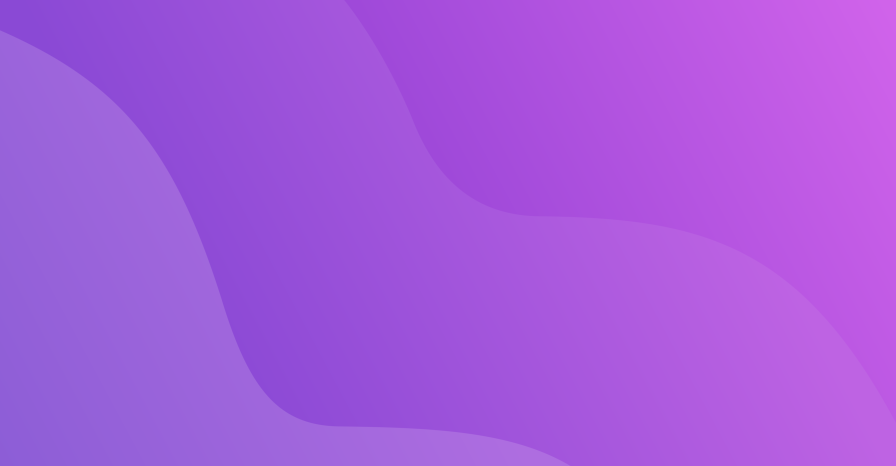
Write a Shadertoy shader that draws this background.

```glsl
// Three overlapping violet sheets with flowing edges, each with its own
// diagonal gradient. Edges are chains of cubic Beziers solved for height at x,
// then turned into approximate distances for smooth coverage.

const float ASPECT = 1.92;                  // design space: x 0..1.92, y 0..1
const vec2 GRADIENT_AXIS = vec2(0.88, 0.47);

vec2 bezier(vec2 a, vec2 b, vec2 c, vec2 d, float t) {
    float u = 1.0 - t;
    return u*u*u*a + 3.0*u*u*t*b + 3.0*u*t*t*c + t*t*t*d;
}

vec2 bezierTangent(vec2 a, vec2 b, vec2 c, vec2 d, float t) {
    float u = 1.0 - t;
    return 3.0*(u*u*(b - a) + 2.0*u*t*(c - b) + t*t*(d - c));
}

// Signed distance below a curve whose x grows with t (positive = below).
// The t range exceeds 0..1 so the ends continue past the canvas.
float depthBelow(vec2 p, vec2 a, vec2 b, vec2 c, vec2 d) {
    float low = -0.5, high = 1.5;
    for (int i = 0; i < 20; i++) {
        float middle = 0.5*(low + high);
        if (bezier(a, b, c, d, middle).x < p.x) low = middle;
        else high = middle;
    }
    float t = 0.5*(low + high);
    vec2 tangent = bezierTangent(a, b, c, d, t);
    float drop = bezier(a, b, c, d, t).y - p.y;
    return drop*tangent.x/length(tangent);
}

// Front sheet: lower left
float frontSheet(vec2 p) {
    vec2 steep = vec2(0.475, 0.3575), shelf = vec2(0.725, 0.085);
    if (p.x < steep.x)
        return depthBelow(p, vec2(0.0, 0.935), vec2(0.2625, 0.82), vec2(0.375, 0.675), steep);
    if (p.x < shelf.x)
        return depthBelow(p, steep, vec2(0.5325, 0.1675), vec2(0.595, 0.0875), shelf);
    return depthBelow(p, shelf, vec2(0.925, 0.0825), vec2(1.0975, 0.075), vec2(1.2225, 0.0));
}

// Middle sheet: the broad diagonal band
float middleSheet(vec2 p) {
    vec2 steep = vec2(0.8875, 0.735), shelf = vec2(1.15, 0.536);
    if (p.x < steep.x)
        return depthBelow(p, vec2(0.7375, 1.0), vec2(0.7975, 0.925), vec2(0.855, 0.8175), steep);
    if (p.x < shelf.x)
        return depthBelow(p, steep, vec2(0.9275, 0.6375), vec2(1.0, 0.54), shelf);
    return depthBelow(p, shelf, vec2(1.5, 0.5325), vec2(1.7125, 0.48), vec2(1.92, 0.0925));
}

vec3 ramp(float s, float start, float end, vec3 from, vec3 to) {
    return mix(from, to, clamp((s - start)/(end - start), 0.0, 1.0));
}

float coverage(float depth, float pixel) {
    return smoothstep(-0.7*pixel, 0.7*pixel, depth);
}

void mainImage(out vec4 fragColor, in vec2 fragCoord) {
    vec2 p = fragCoord/iResolution.xy*vec2(ASPECT, 1.0);
    float pixel = 1.0/iResolution.y;
    float s = dot(p, GRADIENT_AXIS);        // position along the gradients

    // Gradients, back to front
    vec3 backColor = ramp(s, 1.12, 2.16, vec3(0.62, 0.285, 0.85), vec3(0.82, 0.39, 0.92));
    vec3 middleColor = ramp(s, 0.50, 1.68, vec3(0.54, 0.285, 0.835), vec3(0.745, 0.388, 0.89));
    vec3 frontColor = ramp(s, 0.0, 1.0, vec3(0.55, 0.365, 0.84), vec3(0.682, 0.428, 0.88));

    // Stack the sheets
    vec3 color = mix(backColor, middleColor, coverage(middleSheet(p), pixel));
    color = mix(color, frontColor, coverage(frontSheet(p), pixel));
    fragColor = vec4(color, 1.0);
}
```
